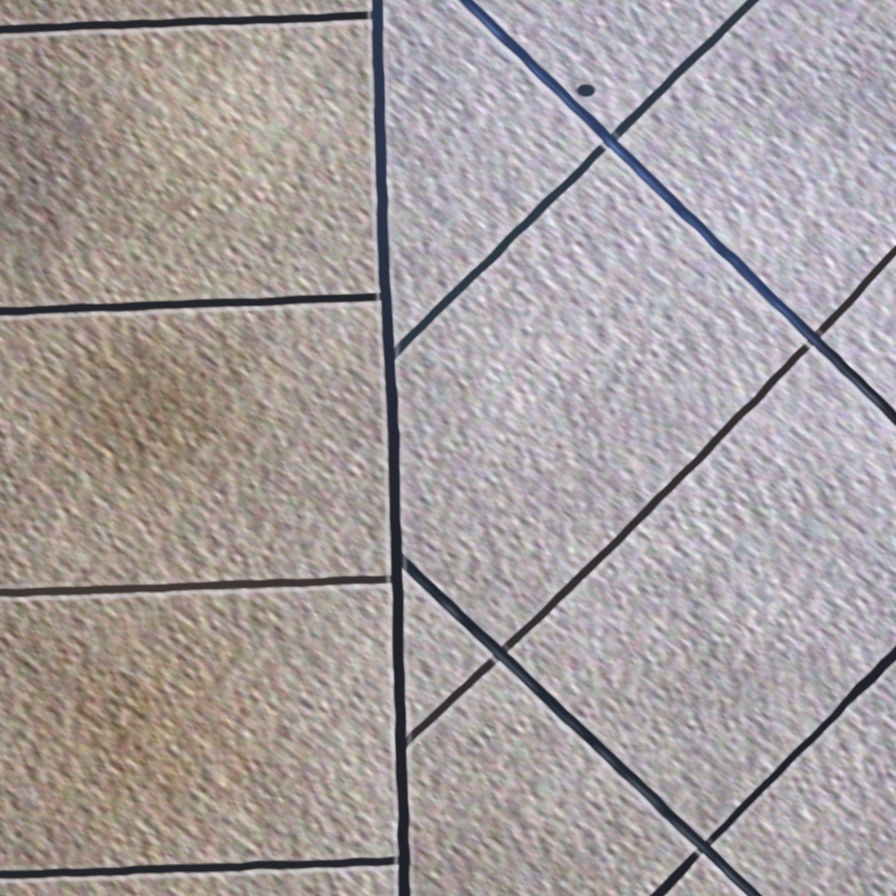
Reproduce this texture procedurally as a WebGL 1 fragment shader.

```glsl
precision highp float;
// Stone paving: level slabs on the left of a leaning joint, diagonal slabs on the right.
// Joints are signed line distances with a dark core and pale rims;
// the stone is blotchy low noise plus embossed, slanted grain.

uniform vec2 u_resolution;

float hash(vec2 p) {
  return fract(sin(dot(p, vec2(127.1, 311.7))) * 43758.5453);
}

float noise(vec2 p) {
  vec2 i = floor(p), f = fract(p);
  f = f * f * (3.0 - 2.0 * f);
  return mix(mix(hash(i), hash(i + vec2(1.0, 0.0)), f.x),
             mix(hash(i + vec2(0.0, 1.0)), hash(i + vec2(1.0, 1.0)), f.x), f.y);
}

float blob(vec2 p, vec2 center, vec2 size) {
  vec2 q = (p - center) / size;
  return exp(-dot(q, q));
}

// Signed distance to a line through a point, positive above it.
float lineDist(vec2 p, vec2 through, float slope) {
  return (p.y - through.y - slope * (p.x - through.x)) / sqrt(1.0 + slope * slope);
}

float rim(float d, float at) {
  float q = (d - at) / 0.0028;
  return exp(-q * q);
}

// Dark core with separate rim strengths above and below, limited by a mask.
vec3 joint(vec3 base, float d, float halfWidth, vec3 core, vec2 rims, float mask) {
  float edge = max(0.0018, 0.8 / u_resolution.y);
  float light = rims.x * rim(d, halfWidth + 0.0035) + rims.y * rim(d, -halfWidth - 0.0035);
  vec3 c = mix(base, vec3(0.87, 0.87, 0.91), clamp(light, 0.0, 1.0) * mask);
  float cover = 1.0 - smoothstep(halfWidth - edge, halfWidth + edge, abs(d));
  return mix(c, core, cover * mask);
}

void main() {
  vec2 p = gl_FragCoord.xy / u_resolution;
  float wobble = 0.0022 * (noise(p * 45.0) - 0.5);

  // Leaning joint that parts the two fields
  float side = p.x - (0.452 - 0.025 * p.y - 0.0065 * smoothstep(0.5, 0.75, p.y));
  float right = smoothstep(-0.001, 0.001, side);
  float left = 1.0 - right;

  // Warm slabs with brown stains
  vec3 warm = mix(vec3(0.625, 0.575, 0.535), vec3(0.675, 0.64, 0.625), smoothstep(0.12, 0.43, p.x));
  warm += vec3(0.06, 0.06, 0.04) * blob(p, vec2(0.24, 0.85), vec2(0.12, 0.13));
  warm -= vec3(0.09, 0.09, 0.07) * blob(p, vec2(0.03, 0.83), vec2(0.09, 0.12));
  warm -= vec3(0.03, 0.05, 0.08) * blob(p, vec2(0.17, 0.54), vec2(0.13, 0.10));
  warm -= vec3(0.02, 0.05, 0.09) * blob(p, vec2(0.18, 0.18), vec2(0.16, 0.12));

  // Cool slabs, bluer toward the upper right
  vec3 cool = mix(vec3(0.665, 0.635, 0.63), vec3(0.715, 0.70, 0.75),
                  smoothstep(0.5, 1.7, p.x + p.y));
  cool += 0.03 * blob(p, vec2(0.68, 0.52), vec2(0.2, 0.2));
  cool -= vec3(0.03, 0.04, 0.05) * blob(p, vec2(0.5, 0.05), vec2(0.14, 0.14));
  vec3 color = mix(warm, cool, right);
  color += 0.06 * (noise(p * 9.0) - 0.5) + 0.05 * (noise(p * 23.0 + 7.0) - 0.5);

  // Embossed grain slanting down to the right
  vec2 g = vec2(dot(p, vec2(0.8, -0.6)) * 85.0, dot(p, vec2(0.6, 0.8)) * 165.0);
  float emboss = noise(g) - noise(g + vec2(0.35, 0.8));
  float fine = noise(g * 1.9 + 31.0) - 0.5;
  color += 0.22 * emboss + 0.14 * fine;
  color += 0.07 * (vec3(noise(g + 50.0), noise(g + 80.0), noise(g + 110.0)) - 0.5);

  // Level joints, evenly repeated
  float row = mod(p.y - 0.0234 - 0.036 * p.x + 0.157, 0.3147) - 0.157;
  vec3 rowCore = mix(vec3(0.14, 0.14, 0.17), vec3(0.25, 0.22, 0.21),
                     blob(p, vec2(0.15, 0.35), vec2(0.4, 0.12)));
  color = joint(color, row + wobble, 0.0042, rowCore, vec2(0.2, 0.55), left);

  // Rising diagonals
  vec3 dark = vec3(0.13, 0.13, 0.16);
  float rise = lineDist(p, vec2(0.44, 0.6055), 0.986) + wobble;
  color = joint(color, rise, 0.0046, vec3(0.18, 0.22, 0.27), vec2(0.3, 0.35), right);
  float t = p.x - 0.4544;
  float sag = 0.15 * t * (0.5456 - t);
  rise = lineDist(p + vec2(0.0, sag), vec2(0.4544, 0.173), 1.0026) + wobble;
  color = joint(color, rise, 0.0042, vec3(0.20, 0.18, 0.19), vec2(0.2, 0.4), right);
  rise = lineDist(p, vec2(0.7357, 0.003), 1.018) + wobble;
  float swell = 0.0015 * (smoothstep(0.945, 0.955, p.x) + 1.0 - smoothstep(0.76, 0.78, p.x));
  color = joint(color, rise, 0.0038 + swell, dark, vec2(0.25, 0.4), right);

  // Falling diagonals, the upper one blue with a bright lower rim
  vec3 blue = mix(vec3(0.18, 0.23, 0.37), dark, smoothstep(0.85, 0.96, p.x));
  float fall = lineDist(p, vec2(0.521, 0.999), -0.973) + wobble;
  color = joint(color, fall, 0.0055, blue, vec2(0.3, 0.8), right);
  color += vec3(0.22, 0.26, 0.34) * rim(fall, -0.002) * noise(g * 0.5) * right;
  fall = lineDist(p, vec2(0.4427, 0.3805), -0.951) + wobble;
  color = joint(color, fall, 0.0056, vec3(0.12, 0.14, 0.19), vec2(0.25, 0.65), right);
  color += 0.22 * rim(fall, -0.002) * noise(g * 0.5 + 9.0) * right;

  // Main joint, bluer at the top
  vec3 mainCore = mix(dark, vec3(0.17, 0.21, 0.30), smoothstep(0.3, 0.9, p.y));
  color = joint(color, side + wobble, 0.0058, mainCore, vec2(0.35, 0.5), 1.0);

  // Small dark pit
  float pit = length((p - vec2(0.654, 0.899)) / vec2(0.011, 0.0075));
  color = mix(color, vec3(0.19, 0.22, 0.30), 1.0 - smoothstep(0.65, 1.15, pit));

  gl_FragColor = vec4(clamp(color, 0.0, 1.0), 1.0);
}
```
